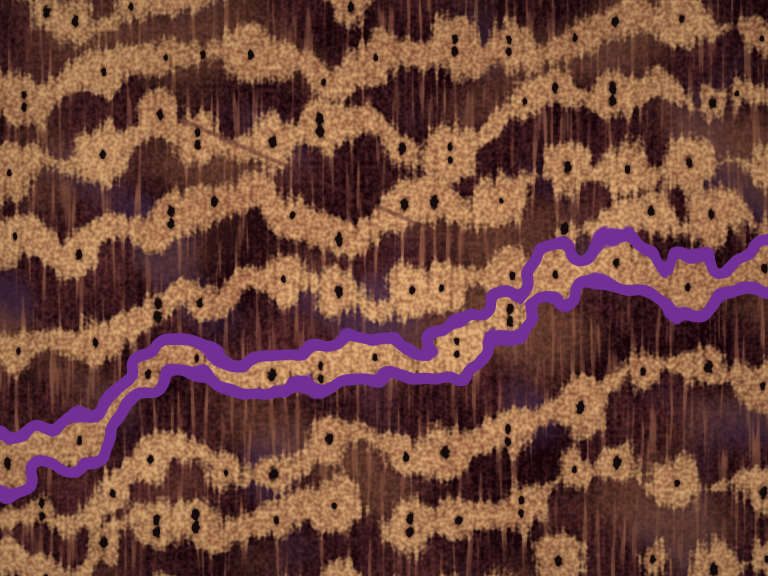
Write a WebGL 1 fragment shader that draws this texture.

```glsl
precision highp float;
uniform vec2 u_resolution;

const vec3 TAN_LIGHT = vec3(0.80, 0.61, 0.42);
const vec3 TAN_DEEP = vec3(0.56, 0.36, 0.25);
const vec3 FIBRE = vec3(0.31, 0.15, 0.15);
const vec3 FIBRE_DARK = vec3(0.09, 0.015, 0.035);
const vec3 FIBRE_BLUE = vec3(0.27, 0.18, 0.29);
const vec3 FIBRE_FADED = vec3(0.42, 0.26, 0.19);
const vec3 RAY = vec3(0.52, 0.33, 0.25);
const vec3 PORE = vec3(0.08, 0.04, 0.04);
const vec3 MARKER = vec3(0.44, 0.19, 0.59);
const float ROW_SPACING = 0.135;
const float BAND_HALF = 0.022;
const float PORE_SPACING = 0.105;
const vec2 PORE_RADII = vec2(0.0066, 0.0105);
const float MARKER_HALF = 0.0105;
const float MARKER_REACH = 0.035;
const float EDGE_SOFT = 0.007;

float hash(vec2 p) {
  return fract(sin(dot(p, vec2(127.1, 311.7))) * 43758.55);
}

vec2 gradientAt(vec2 cell) {
  float angle = 6.2832 * hash(cell);
  return vec2(cos(angle), sin(angle));
}

// Gradient noise, about -0.7 to 0.7
float noise(vec2 p) {
  vec2 i = floor(p), f = fract(p);
  vec2 u = f * f * f * (f * (f * 6.0 - 15.0) + 10.0);
  vec2 e = vec2(0.0, 1.0);
  float low = mix(dot(gradientAt(i), f), dot(gradientAt(i + e.yx), f - e.yx), u.x);
  float high = mix(dot(gradientAt(i + e.xy), f - e.xy), dot(gradientAt(i + 1.0), f - 1.0), u.x);
  return mix(low, high, u.y);
}

float smoothMax(float a, float b, float k) {
  float h = max(k - abs(a - b), 0.0) / k;
  return max(a, b) + h * h * k * 0.25;
}

// Height of a band: a stepped rise that flattens away from row 0
float bandCentre(float x, float row) {
  float rise = 0.15 * smoothstep(0.1, 0.3, x) + 0.16 * smoothstep(0.75, 1.0, x) - 0.15;
  float wave = 0.09 * noise(vec2(x * 6.0, row * 0.83 + 0.4))
             + 0.045 * noise(vec2(x * 13.0, row * 1.7 + 8.3));
  if (row == 0.0) wave *= 0.6;
  return 0.36 + row * ROW_SPACING + rise / (1.0 + 0.5 * abs(row)) + wave;
}

// Positive inside the pale band; pore receives the nearest scaled pore distance
float rowEdge(vec2 p, float row, inout float pore) {
  float broken = 1.0 - smoothstep(-3.5, -1.5, row);
  float halfWidth = BAND_HALF + 0.035 * noise(vec2(p.x * 6.0, row * 3.7)) - 0.03 * broken;
  if (row == 0.0) halfWidth = max(halfWidth, 0.021);
  float edge = halfWidth - abs(p.y - bandCentre(p.x, row));
  float cell = floor(p.x / PORE_SPACING);
  for (int k = -1; k <= 1; k++) {
    vec2 id = vec2(cell + float(k), row);
    float size = hash(id + 3.1);
    float x = (id.x + 0.5 + 0.75 * (hash(id) - 0.5)) * PORE_SPACING;
    vec2 d = p - vec2(x, bandCentre(x, row) + 0.024 * (hash(id + 7.7) - 0.5));
    edge = smoothMax(edge, mix(0.022, 0.05, size) - length(d * vec2(1.0, 0.9)), 0.015);
    if (hash(id + 5.9) > 0.8) d.y = abs(d.y) - 0.011;
    pore = min(pore, length(d / PORE_RADII) / mix(0.6, 1.15, hash(id + 1.3)));
  }
  return edge + 0.018 * noise(p * 24.0);
}

// Distance to the outline of the middle band, only valid close to it
float markerDistance(vec2 p) {
  float unused = 9.0;
  vec2 h = vec2(0.002, 0.0);
  float f = rowEdge(p, 0.0, unused);
  vec2 slope = vec2(rowEdge(p + h.xy, 0.0, unused), rowEdge(p + h.yx, 0.0, unused)) - f;
  float steepness = clamp(length(slope) / h.x, 0.6, 2.5);
  return abs(f) > MARKER_REACH ? 1.0 : abs(f) / steepness;
}

float segmentDistance(vec2 p, vec2 a, vec2 b) {
  vec2 along = b - a;
  return length(p - a - along * clamp(dot(p - a, along) / dot(along, along), 0.0, 1.0));
}

void main() {
  vec2 p = gl_FragCoord.xy / u_resolution.y;
  vec2 uv = gl_FragCoord.xy / u_resolution;

  // Pale bands with pores
  float edge = -1.0, pore = 9.0;
  for (int i = -5; i <= 6; i++) {
    edge = smoothMax(edge, rowEdge(p, float(i), pore), 0.008);
  }
  float column = noise(vec2(p.x * 88.0, p.y * 7.0)) + 0.6 * noise(vec2(p.x * 160.0, p.y * 13.0));
  float grain = noise(p * 150.0) + 0.7 * noise(p * 72.0 + 9.0);
  float cloud = noise(p * 3.6 + 4.0) + 0.6 * noise(p * 9.0 + 31.0);
  edge += 0.013 * column + 0.005 * grain;
  float pale = smoothstep(-EDGE_SOFT, EDGE_SOFT, edge);

  // Dark fibre with fine upright rays, blue stains and faded patches
  float tone = 0.52 + 0.7 * cloud + 0.6 * grain + 0.5 * column;
  vec3 fibre = mix(FIBRE_DARK, FIBRE, clamp(tone, 0.0, 1.15));
  fibre = mix(fibre, FIBRE_BLUE, 0.6 * smoothstep(0.08, 0.4, noise(p * 5.3 + 21.0)));
  float faded = smoothstep(-0.05, 0.4, noise(p * vec2(4.0, 6.0) + 57.0));
  fibre = mix(fibre, FIBRE_FADED * (1.0 + 0.25 * grain), 0.7 * faded);
  float ray = smoothstep(0.06, 0.48, column) * (0.75 + 0.8 * noise(p * vec2(50.0, 22.0)));
  fibre = mix(fibre, RAY, 0.8 * ray);

  // Grainy pale tissue, browner towards its borders
  float light = 0.52 + 0.85 * grain + 0.4 * cloud + 0.2 * column;
  vec3 tissue = mix(TAN_DEEP, TAN_LIGHT, clamp(light, -0.15, 1.1));
  tissue *= mix(0.88, 1.02, smoothstep(0.0, 0.018, edge));
  vec3 color = mix(fibre, tissue, pale);

  // Pore rims and openings
  color = mix(color, TAN_DEEP * 0.85, 0.5 * (1.0 - smoothstep(1.1, 1.8, pore)));
  color = mix(color, PORE, 1.0 - smoothstep(0.7, 1.2, pore + 0.4 * grain));

  // Thin diagonal scratch and darker corners
  float scratch = segmentDistance(p, vec2(0.32, 0.79), vec2(0.75, 0.6));
  color = mix(color, FIBRE, 0.5 * (1.0 - smoothstep(0.001, 0.006, scratch)));
  vec2 offset = uv - vec2(0.5, 0.48);
  color *= 1.05 - 0.4 * dot(offset, offset);

  // Drawn outline
  float marker = 1.0 - smoothstep(MARKER_HALF - 0.0015, MARKER_HALF + 0.0015, markerDistance(p));
  gl_FragColor = vec4(mix(color, MARKER, marker), 1.0);
}
```
